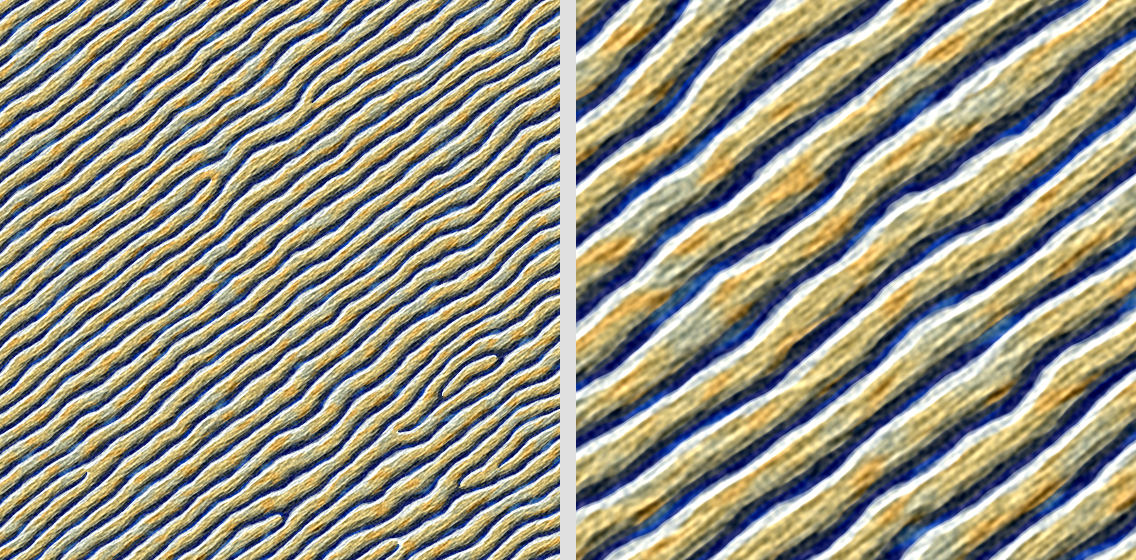
Left: the whole. Right: its middle third, enlarged.
A Shadertoy shader for this pattern:

```glsl
const float TAU = 6.2831853;

vec2 hash2(vec2 p) {
    vec3 q = fract(p.xyx * vec3(0.1031, 0.1030, 0.0973));
    q += dot(q, q.yzx + 33.33);
    return fract((q.xx + q.yz) * q.zy);
}

float cornerSlope(vec2 cell, vec2 offset) {
    float angle = TAU * hash2(cell + 71.0).x;
    return dot(vec2(cos(angle), sin(angle)), offset);
}

float gradientNoise(vec2 p) {
    vec2 i = floor(p), f = fract(p);
    vec2 u = f * f * f * (f * (f * 6.0 - 15.0) + 10.0);
    vec2 e = vec2(1.0, 0.0);
    return mix(mix(cornerSlope(i, f), cornerSlope(i + e, f - e), u.x),
               mix(cornerSlope(i + e.yx, f - e.yx), cornerSlope(i + 1.0, f - 1.0), u.x), u.y);
}

// Grows by one per ridge; each vortex pair inserts or removes a stretch of ridge
float ridgePhase(vec2 p) {
    float phase = (19.4 - 1.2 * p.x) * p.x - 24.0 * p.y;
    phase += 0.3 * gradientNoise(p * 4.0 + 3.0);
    phase += mix(0.3, 0.6, p.x) * gradientNoise(p * vec2(10.0, 8.0) + 19.0);
    phase += 0.16 * gradientNoise(p * 21.0);
    for (int i = 0; i < 6; i++) {
        vec2 r = hash2(vec2(float(i) * 7.0 + 5.0, 23.0));
        vec2 arm = vec2(0.80, 0.60) * mix(0.09, 0.2, fract(r.x * 9.0));
        vec2 a = p - r - arm, b = p - r + arm;
        float turn = i % 2 == 0 ? 1.0 : -1.0;
        phase += turn * (atan(a.y, a.x) - atan(b.y, b.x)) / TAU;
    }
    return phase;
}

// Fibres stretched along the ridges
float grain(vec2 q) {
    return gradientNoise(q * vec2(32.0, 150.0))
         + 0.8 * gradientNoise(q * vec2(75.0, 250.0) + 41.0);
}

void mainImage(out vec4 fragColor, in vec2 fragCoord) {
    vec2 p = fragCoord / iResolution.y;
    vec2 q = mat2(0.80, -0.60, 0.60, 0.80) * p;
    float streak = grain(q);
    float relief = grain(q - vec2(0.0, 0.002)) - streak;
    float patchy = gradientNoise(p * 14.0 + 8.0);
    float tint = gradientNoise(q * vec2(26.0, 80.0) + 60.0);
    float t = fract(ridgePhase(p) + 0.065 * streak);

    // Surface tints
    vec3 white = vec3(0.97, 0.99, 0.96);
    vec3 sand = mix(vec3(0.81, 0.73, 0.46), vec3(0.71, 0.72, 0.60),
                    smoothstep(0.0, 0.5, patchy - 0.6 * tint));
    sand = mix(sand, vec3(0.88, 0.65, 0.28), 0.7 * smoothstep(0.08, 0.42, tint));
    vec3 olive = mix(vec3(0.50, 0.49, 0.37), vec3(0.60, 0.46, 0.20),
                     smoothstep(0.05, 0.4, tint));
    vec3 navy = mix(vec3(0.07, 0.11, 0.39), vec3(0.03, 0.22, 0.66),
                    smoothstep(-0.05, 0.4, tint + 0.3 * patchy));

    // Lit crest, sandy back, shaded side and trough
    vec3 color = mix(white, sand, smoothstep(0.07, 0.15, t));
    color = mix(color, olive, smoothstep(0.42, 0.52, t));
    color = mix(color, vec3(0.15, 0.19, 0.25), smoothstep(0.59, 0.67, t));
    color = mix(color, navy, smoothstep(0.74, 0.81, t));
    color = mix(color, vec3(0.59, 0.65, 0.77), smoothstep(0.88, 0.93, t));
    color = mix(color, white, smoothstep(0.93, 0.98, t));

    // Short silted stretches of trough
    float trough = smoothstep(0.60, 0.70, t) * (1.0 - smoothstep(0.87, 0.94, t));
    float silt = smoothstep(0.2, 0.5, 0.5 * patchy + 0.8 * tint + 0.15 * streak);
    color = mix(color, vec3(0.33, 0.53, 0.66), 0.65 * trough * silt);

    // Embossed fibres and fine mottling
    color += relief * vec3(0.36, 0.34, 0.32) * (1.0 - 0.5 * trough);
    color += 0.22 * gradientNoise(p * 230.0 + 12.0) * vec3(1.0, 0.8, 0.5);
    fragColor = vec4(clamp(color, 0.0, 1.0), 1.0);
}
```
